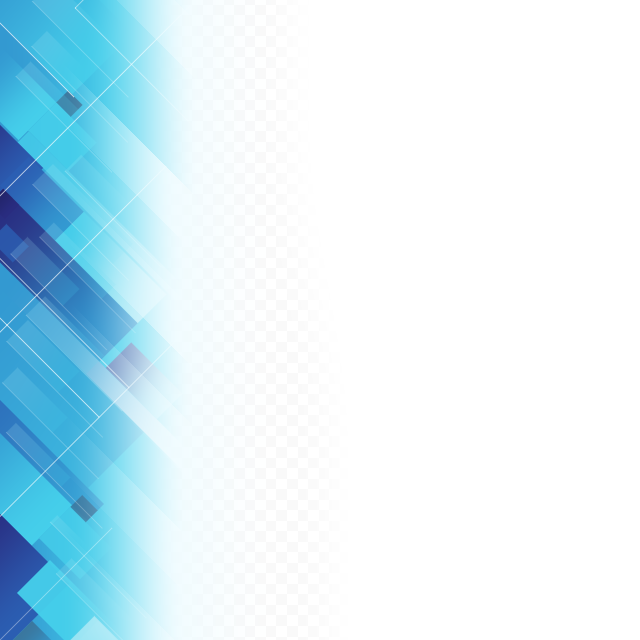
This background is drawn by a Shadertoy shader. Its source:

```glsl
// Overlapping diagonal blue glass panels on the left, fading into white over a faint checkerboard.

const vec3 INDIGO = vec3(0.16, 0.17, 0.50);
const vec3 BLUE   = vec3(0.17, 0.37, 0.70);
const vec3 AZURE  = vec3(0.20, 0.60, 0.82);
const vec3 CYAN   = vec3(0.27, 0.81, 0.92);
const vec3 PALE   = vec3(0.66, 0.91, 0.96);
const vec3 SLATE  = vec3(0.23, 0.45, 0.60);
const vec3 MAUVE  = vec3(0.42, 0.40, 0.66);
const vec3 WHITE  = vec3(1.0);

const float FADE_START = 0.11;    // where the panels begin to dissolve
const float FADE_END = 0.295;     // where they are gone
const float HAIRLINE = 0.0009;    // half width of the thin lines
const float CHECK_SIZE = 0.01645;
const vec2  CHECK_ORIGIN = vec2(0.432, 0.647);
const float CHECK_DEPTH = 0.022;
const int   GLINTS = 14;

float hash(float n) { return fract(sin(n * 91.345) * 4375.85); }

// Diagonal coordinates: x runs down-right, y runs up-right.
vec2 diagonal(vec2 p) { return vec2(p.x + 1.0 - p.y, p.x - 1.0 + p.y); }

// Coverage of the box given as (x0, x1, y0, y1) in diagonal space.
float boxMask(vec2 q, vec4 box) {
    float soft = 1.0 / iResolution.y;
    vec2 d = min(q - box.xz, box.yw - q);
    return smoothstep(-soft, soft, min(d.x, d.y));
}

// Translucent panel shaded from one end to the other.
void panel(inout vec3 col, vec2 q, vec4 box, vec3 near, vec3 far, float alpha) {
    float t = smoothstep(box.x, box.y, q.x);
    col = mix(col, mix(near, far, t), alpha * boxMask(q, box));
}

// Thin white lines: falling has constant q.y, rising has constant q.x.
float falling(vec2 q, float at, float from, float to) {
    return boxMask(q, vec4(from, to, at - HAIRLINE, at + HAIRLINE));
}
float rising(vec2 q, float at, float from, float to) {
    return boxMask(q, vec4(at - HAIRLINE, at + HAIRLINE, from, to));
}

vec3 panels(vec2 p, vec2 q) {
    vec3 col = mix(AZURE, CYAN, smoothstep(0.0, 0.2, p.x));

    // Upper group
    panel(col, q, vec4(-0.1, 0.26, -0.035, 0.155), AZURE, CYAN, 0.85);
    panel(col, q, vec4(0.07, 0.248, -0.19, -0.072), AZURE, CYAN, 1.0);
    panel(col, q, vec4(0.248, 0.374, -0.16, -0.072), CYAN, CYAN, 0.9);
    panel(col, q, vec4(0.248, 0.293, -0.072, -0.035), SLATE, SLATE, 0.9);
    panel(col, q, vec4(0.25, 0.80, -0.195, -0.16), CYAN, PALE, 0.8);

    // Dark middle group
    panel(col, q, vec4(0.12, 0.33, -0.32, -0.195), INDIGO, BLUE, 1.0);
    panel(col, q, vec4(0.29, 0.462, -0.29, -0.20), BLUE, AZURE, 1.0);
    panel(col, q, vec4(0.462, 0.72, -0.29, -0.20), CYAN, PALE, 0.9);
    panel(col, q, vec4(0.30, 0.72, -0.41, -0.29), INDIGO, AZURE, 1.0);
    panel(col, q, vec4(0.30, 0.35, -0.335, -0.29), INDIGO * 0.8, INDIGO, 0.8);
    panel(col, q, vec4(0.36, 0.43, -0.39, -0.34), BLUE, BLUE, 0.8);
    panel(col, q, vec4(0.74, 0.90, -0.41, -0.33), MAUVE, PALE, 0.75);

    // Lower group
    panel(col, q, vec4(0.42, 0.90, -0.625, -0.45), AZURE, mix(AZURE, CYAN, 0.5), 0.9);
    panel(col, q, vec4(0.45, 1.10, -0.45, -0.41), AZURE, WHITE, 0.9);
    panel(col, q, vec4(0.55, 0.95, -0.677, -0.625), BLUE, AZURE, 0.75);
    panel(col, q, vec4(0.60, 0.902, -0.803, -0.677), AZURE, CYAN, 1.0);
    panel(col, q, vec4(0.75, 1.02, -1.0, -0.803), INDIGO, BLUE, 1.0);
    panel(col, q, vec4(0.902, 1.03, -0.78, -0.682), CYAN, CYAN, 0.8);
    panel(col, q, vec4(0.902, 0.95, -0.682, -0.645), SLATE, SLATE, 0.8);
    panel(col, q, vec4(0.953, 1.25, -0.90, -0.797), CYAN, CYAN, 0.95);
    panel(col, q, vec4(1.02, 1.11, -1.0, -0.92), SLATE, AZURE, 0.9);
    panel(col, q, vec4(1.11, 1.30, -1.0, -0.815), PALE, CYAN, 0.8);

    // Scattered faint reflections
    for (int i = 0; i < GLINTS; i++) {
        float n = float(i) + 1.0;
        float y = -n / float(GLINTS) + 0.12;
        float x = abs(y) + 0.25 * hash(n);
        vec4 glint = vec4(x, x + 0.10 + 0.15 * hash(n + 20.0), y, y + 0.02 + 0.05 * hash(n + 40.0));
        panel(col, q, glint, PALE, CYAN, 0.18);
        col = mix(col, WHITE, 0.25 * falling(q, y, x, x + 0.3));
    }
    return col;
}

float whiteLines(vec2 q) {
    float lines = rising(q, 0.306, -0.4, 0.4) + rising(q, 0.519, -0.6, 0.0);
    lines += rising(q, 0.807, -0.9, -0.25) + 0.5 * rising(q, 1.0, -1.0, -0.65);
    lines += falling(q, -0.036, 0.0, 0.267) + falling(q, -0.404, 0.3, 0.807);
    lines += falling(q, -0.497, 0.45, 0.807) + 0.7 * falling(q, 0.105, 0.13, 0.5);
    return min(lines + 0.7 * rising(q, 0.13, 0.105, 0.22), 1.0);
}

void mainImage(out vec4 fragColor, in vec2 fragCoord) {
    vec2 p = fragCoord / iResolution.xy;
    vec2 q = diagonal(p);

    // Pale backdrop with a checkerboard that appears between two soft sides
    vec3 backdrop = mix(WHITE, vec3(0.93, 0.985, 1.0), 1.0 - smoothstep(0.2, 0.44, p.x));
    vec2 cell = floor((p - CHECK_ORIGIN) / CHECK_SIZE);
    float checker = 1.0 - mod(cell.x + cell.y, 2.0);
    float right = 0.54 - 0.06 * smoothstep(0.3, 0.8, p.y);
    float zone = smoothstep(0.22, 0.42, p.x) * (1.0 - smoothstep(right - 0.07, right + 0.02, p.x));
    backdrop -= CHECK_DEPTH * checker * zone;

    // Panels dissolve rightward, each diagonal band at its own distance
    float shift = 0.035 * (hash(floor(q.y * 11.0)) - 0.5);
    float strength = 1.0 - smoothstep(FADE_START, FADE_END, p.x + shift);
    vec3 glass = mix(panels(p, q), WHITE, 0.75 * whiteLines(q));
    fragColor = vec4(mix(backdrop, glass, strength), 1.0);
}
```
